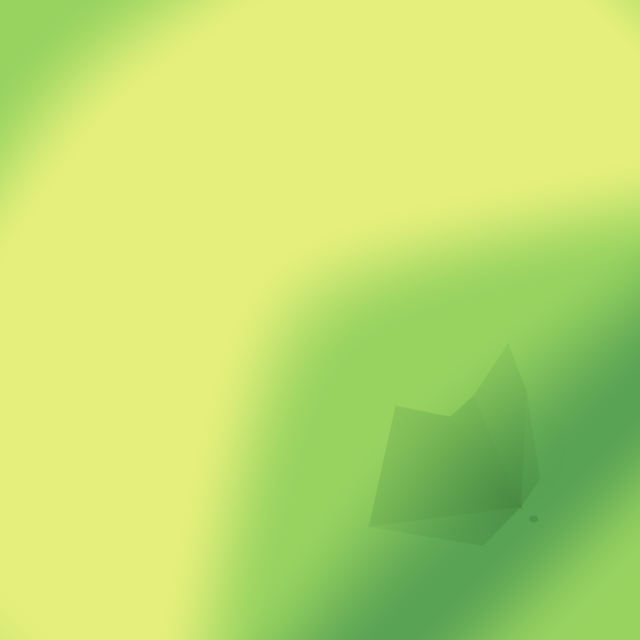
Reproduce this background procedurally as a Shadertoy shader.

```glsl
// Soft lime and green backdrop: wide diagonal bands bent along a hyperbola,
// with a faint folded fan of shaded facets at the lower right.
// Bands are smoothsteps of a diagonal coordinate; facets are triangle distances.

#define LIME   vec3(0.894, 0.940, 0.482)
#define LEAF   vec3(0.596, 0.828, 0.378)
#define FOREST vec3(0.350, 0.638, 0.328)
#define SHADE  vec3(0.265, 0.515, 0.235)
#define APEX   vec2(0.814, 0.208)
#define BEND_ROUNDNESS 0.135
#define BEND_SLOPE 0.70
#define CORE_STRENGTH 0.70
#define CORE_RADIUS 0.104

// Signed distance to the line a-b, positive on its left side
float sideOf(vec2 p, vec2 a, vec2 b) {
    vec2 e = normalize(b - a), v = p - a;
    return e.x * v.y - e.y * v.x;
}

float coverage(float dist) {
    float soft = 1.0 / min(iResolution.x, iResolution.y);
    return 1.0 - smoothstep(-soft, soft, dist);
}

// Triangle from the apex to a clockwise edge a-b
float facet(vec2 p, vec2 a, vec2 b) {
    float d = max(sideOf(p, APEX, a), max(sideOf(p, a, b), sideOf(p, b, APEX)));
    return coverage(d);
}

vec3 bands(vec2 p) {
    float along = p.x + 1.0 - p.y;    // top left to bottom right
    float across = p.x + p.y - 1.0;   // bottom left to top right
    float bend = length(vec2(BEND_ROUNDNESS, BEND_SLOPE * across)) - BEND_ROUNDNESS;

    // Top-left corner into the broad lime band
    vec3 color = mix(LEAF, LIME, smoothstep(0.115, 0.365, along - 0.35 * bend));
    // Slight green in the two side corners
    float corner = smoothstep(0.90, 1.04, abs(across));
    color = mix(color, LEAF, corner * (across > 0.0 ? 0.5 : 0.2));
    // Curved green slope
    color = mix(color, LEAF, smoothstep(0.827, 1.113, along - bend));
    // Dark diagonal valley, light again at the bottom right
    float valley = smoothstep(1.255 + 0.3 * bend, 1.608, along);
    valley *= 1.0 - smoothstep(1.628, 1.875, along);
    return mix(color, FOREST, valley);
}

vec3 foldedFan(vec3 color, vec2 p) {
    // Facets in clockwise order around the apex
    float south = facet(p, vec2(0.755, 0.147), vec2(0.576, 0.177));
    float west = facet(p, vec2(0.576, 0.177), vec2(0.618, 0.366));
    float northWest = facet(p, vec2(0.618, 0.366), vec2(0.703, 0.349));
    float north = facet(p, vec2(0.703, 0.349), vec2(0.740, 0.382));
    float spike = facet(p, vec2(0.740, 0.382), vec2(0.794, 0.464))
                + facet(p, vec2(0.794, 0.464), vec2(0.823, 0.388));
    float east = facet(p, vec2(0.823, 0.388), vec2(0.844, 0.251));

    // Flat tint per facet plus a core that darkens toward the apex
    float tint = 0.13 * (west + northWest) + 0.11 * north
               + 0.06 * spike + 0.05 * (south + east);
    float body = west + northWest + north + spike + 0.8 * south + 0.6 * east;
    float core = CORE_STRENGTH * exp(-length(p - APEX) / CORE_RADIUS);
    color = mix(color, SHADE, tint + core * min(body, 1.0));

    // Faint round halo and a small loose chip
    float halo = coverage(length(p - vec2(0.797, 0.295)) - 0.088);
    float chip = coverage(length((p - vec2(0.834, 0.189)) * vec2(1.0, 1.3)) - 0.007);
    return mix(color, SHADE, 0.03 * halo * (1.0 - min(body, 1.0)) + 0.5 * chip);
}

void mainImage(out vec4 fragColor, in vec2 fragCoord) {
    vec2 p = fragCoord / iResolution.xy;
    fragColor = vec4(foldedFan(bands(p), p), 1.0);
}
```
